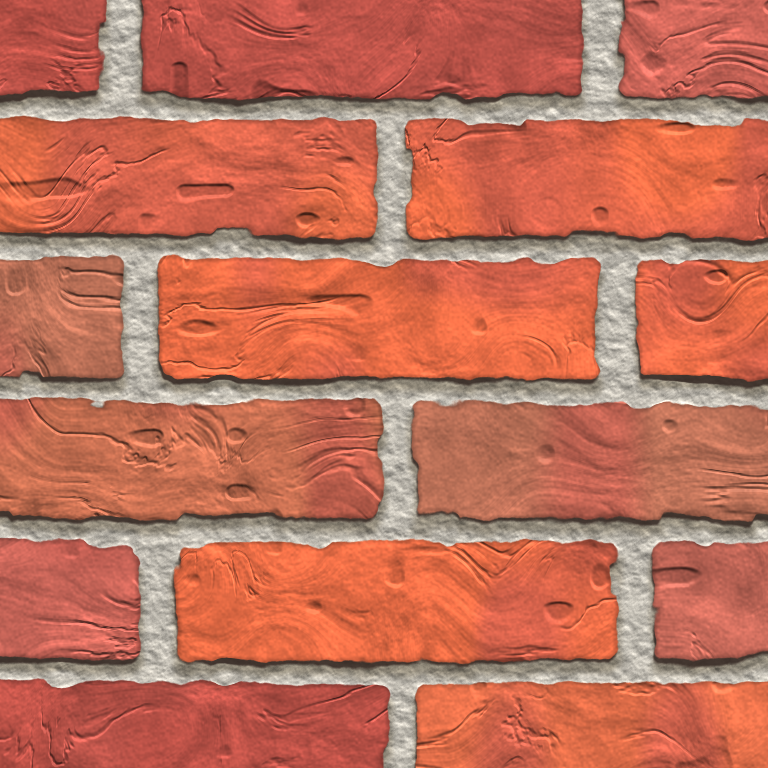
This texture is drawn by a Shadertoy shader. Its source:

```glsl
// Weathered red brick wall in running bond with rough, sunlit grey mortar.

float hash(vec2 p) {
    vec3 q = fract(p.xyx * 0.1031);
    q += dot(q, q.yzx + 33.33);
    return fract((q.x + q.y) * q.z);
}

float noise(vec2 p) {
    vec2 i = floor(p), f = fract(p);
    f = f * f * (3.0 - 2.0 * f);
    return mix(mix(hash(i), hash(i + vec2(1, 0)), f.x),
               mix(hash(i + vec2(0, 1)), hash(i + 1.0), f.x), f.y);
}

float fbm(vec2 p) {
    float sum = 0.0, amplitude = 0.516;
    for (int i = 0; i < 5; i++) {
        sum += amplitude * noise(p);
        p = mat2(1.6, 1.2, -1.2, 1.6) * p + 17.3;
        amplitude *= 0.5;
    }
    return sum;
}

// Signed distance to the nearest brick; id receives its column and row.
float brickDistance(vec2 p, out vec2 id) {
    p.y += 0.008 * (noise(p * vec2(4, 9) + 40.0) - 0.5) - 0.004 * (p.x - 0.5);
    float course = p.y / 0.1832 + 0.23;
    float row = floor(course);
    float odd = mod(row, 2.0);
    float joint = mix(0.161 + 0.011 * row, 0.507 + 0.0035 * row, odd);
    float along = (p.x - joint) / 0.622;
    id = vec2(floor(along) + 1.0, row);
    vec2 local = vec2((fract(along) - 0.5) * 0.622, (fract(course) - 0.5) * 0.1832);
    vec2 halfSize = vec2(0.311 - mix(0.024, 0.019, odd), 0.0768);
    vec2 d = abs(local) - halfSize + 0.012;
    float box = length(max(d, 0.0)) + min(max(d.x, d.y), 0.0) - 0.012;
    float chips = smoothstep(0.62, 0.85, noise(p * 24.0 + 9.0));
    return box + 0.011 * (fbm(p * 38.0) - 0.5) + 0.007 * chips;
}

// Height of a fired clay face: lumps, torn creases, pits and grain.
float clayHeight(vec2 p, vec2 id) {
    vec2 q = p + 7.0 * vec2(hash(id + 3.0), hash(id + 21.0));
    vec2 warp = vec2(noise(q * 9.0), noise(q * 11.0 + 5.0)) - 0.5;
    float lumps = fbm(q * vec2(13, 24) + 2.5 * warp);
    float fold = abs(fbm(q * vec2(8, 17) + 2.2 * warp + 31.0) - 0.5);
    float crease = (1.0 - smoothstep(0.0, 0.045, fold)) * smoothstep(0.35, 0.7, noise(q * 13.0));
    float pits = smoothstep(0.84, 0.93, noise(q * vec2(19, 27) + 60.0));
    return 0.55 * lumps - 0.17 * crease - 0.25 * pits + 0.03 * noise(q * 260.0);
}

// Fired colour, running from crimson through rose and brown to orange.
vec3 clayColor(vec2 p, vec2 id) {
    float firing[18] = float[18](0.0, 0.1, 0.8,  2.9, 3.0, 3.0,  1.9, 3.0, 3.0,
                                 2.3, 1.9, 2.0,  0.9, 3.0, 1.2,  0.0, 2.8, 2.8);
    float heat = firing[int(clamp(id.y * 3.0 + id.x, 0.0, 17.0))];
    vec3 color = mix(vec3(0.71, 0.31, 0.27), vec3(0.78, 0.40, 0.35), clamp(heat, 0.0, 1.0));
    color = mix(color, vec3(0.70, 0.43, 0.33), clamp(heat - 1.0, 0.0, 1.0));
    color = mix(color, vec3(0.90, 0.42, 0.27), clamp(heat - 2.0, 0.0, 1.0));
    float stain = smoothstep(0.5, 0.85, noise(p * vec2(9, 6) + 13.0 * id));
    color = mix(color, vec3(0.72, 0.33, 0.29), 0.6 * stain);
    return color * (0.86 + 0.28 * fbm(p * 30.0 + id));
}

void mainImage(out vec4 fragColor, in vec2 fragCoord) {
    float pixel = 1.0 / iResolution.y;
    vec2 p = vec2(fragCoord.x, iResolution.y - fragCoord.y) * pixel; // y runs downward
    vec2 toLight = vec2(0.001, -0.003);
    vec2 id, neighbor;
    float edge = brickDistance(p, id);

    // Mortar: pale in upright joints and on ledges, duller beneath bricks
    float above = brickDistance(p - vec2(0.0, 0.015), neighbor);
    vec3 mortar = mix(vec3(0.75, 0.73, 0.69), vec3(0.56, 0.53, 0.47),
                      smoothstep(0.012, -0.004, above));
    float grit = fbm(p * vec2(75, 95));
    float gritSlope = grit - fbm((p + toLight) * vec2(75, 95));
    mortar *= 0.82 + 0.34 * grit + 0.9 * gritSlope;
    mortar += 0.10 * smoothstep(0.006, 0.001, edge) * smoothstep(0.004, 0.014, above);

    // Cast shadow under each brick, uneven in depth
    float reach = 0.002 + 0.009 * noise(p * vec2(13, 8) + 70.0);
    float caster = brickDistance(p + vec2(0.3, -1.0) * reach, neighbor);
    mortar = mix(mortar, vec3(0.20, 0.15, 0.13), 0.85 * smoothstep(0.002, -0.003, caster));

    // Brick face: relief shading, dark hollows and worn rims
    float height = clayHeight(p, id);
    float slope = height - clayHeight(p + toLight, id);
    vec3 clay = clayColor(p, id);
    float light = 1.0 + 2.6 * slope + 0.5 * (height - 0.25);
    light *= mix(0.80, 1.0, smoothstep(0.0, -0.007, edge));
    clay *= clamp(light, 0.32, 1.22);
    clay += 0.05 * smoothstep(0.05, 0.14, slope);
    clay *= 0.95 + 0.10 * noise(p * 310.0);

    float coverage = smoothstep(pixel, -pixel, edge);
    fragColor = vec4(clamp(mix(mortar, clay, coverage), 0.0, 1.0), 1.0);
}
```
